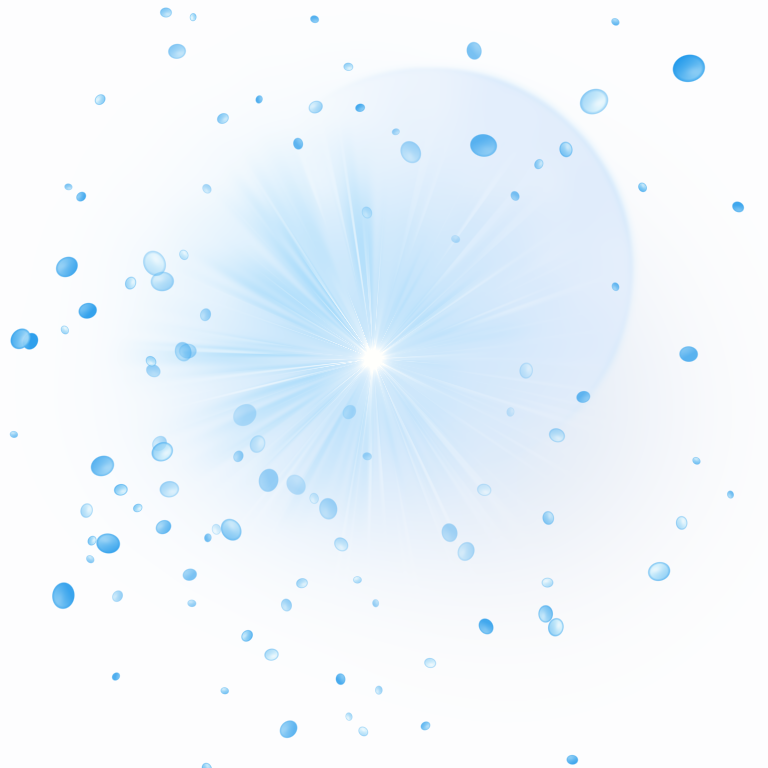
A three.js fragment shader for this background:

```glsl
// Pale blue starburst in a soft lavender bubble, ringed by scattered glassy drops.
varying vec2 vUv;

const float TAU = 6.28318;
const vec2 BURST = vec2(0.486, 0.533);
const vec3 PAPER = vec3(0.993, 0.994, 0.996);
const vec3 MIST = vec3(0.905, 0.915, 0.945);
const vec3 LAVENDER = vec3(0.875, 0.922, 0.985);
const vec3 SKY = vec3(0.74, 0.885, 0.985);
const vec3 AZURE = vec3(0.60, 0.84, 0.98);
const vec3 PALE = vec3(0.76, 0.92, 0.985);
const vec3 DEEP = vec3(0.13, 0.60, 0.92);

float hash(vec2 p) {
  vec3 q = fract(p.xyx * 0.1031);
  q += dot(q, q.yzx + 33.33);
  return fract((q.x + q.y) * q.z);
}

// Value noise that repeats every "period" cells along x.
float noise(vec2 p, float period) {
  vec2 i = floor(p);
  vec2 f = fract(p);
  f = f * f * (3.0 - 2.0 * f);
  float x0 = mod(i.x, period);
  float x1 = mod(i.x + 1.0, period);
  float low = mix(hash(vec2(x0, i.y)), hash(vec2(x1, i.y)), f.x);
  float high = mix(hash(vec2(x0, i.y + 1.0)), hash(vec2(x1, i.y + 1.0)), f.x);
  return mix(low, high, f.y);
}

float softBlob(vec2 p, vec2 center, vec2 size) {
  vec2 q = (p - center) / size;
  return exp(-dot(q, q));
}

// Mist, bubble and blue wash behind the rays.
vec3 backdrop(vec2 p) {
  float cloud = noise(p * 9.0 + 4.0, 64.0) * 0.6 + noise(p * 21.0, 64.0) * 0.4;
  vec3 color = mix(PAPER, MIST, 0.72 * softBlob(p, vec2(0.67, 0.47), vec2(0.21, 0.23)));
  color = mix(color, LAVENDER, 0.75 * softBlob(p, vec2(0.52, 0.45), vec2(0.25, 0.16)));
  float rim = length(p - vec2(0.56, 0.648)) - 0.264;
  float bubble = 1.0 - smoothstep(-0.004, 0.004, rim);
  float side = smoothstep(0.36, 0.66, p.x) * smoothstep(0.36, 0.56, p.y);
  color = mix(color, LAVENDER, bubble * side * (0.6 + 0.4 * cloud));
  color = mix(color, SKY, 0.35 * side * exp(-pow(rim / 0.006, 2.0)) * cloud);
  float wash = softBlob(p, vec2(0.465, 0.585), vec2(0.20, 0.19));
  return mix(color, SKY, wash * (0.65 + 0.5 * cloud));
}

// Streaks fanning from the burst, longest toward the upper left.
vec3 addRays(vec3 color, vec2 p) {
  vec2 v = p - BURST;
  float r = length(v);
  float turn = atan(v.y, v.x) / TAU + 0.5;
  float broad = noise(vec2(turn * 34.0, r * 5.0), 34.0);
  float fine = noise(vec2(turn * 130.0, r * 7.0 + 9.0), 130.0);
  float hair = noise(vec2(turn * 260.0, r * 4.0 + 20.0), 260.0);
  float lean = 0.5 + 0.5 * dot(v / max(r, 0.001), vec2(-0.83, 0.56));
  float reach = mix(0.17, 0.33, lean) + 0.12 * (broad - 0.5);
  float fade = 1.0 - smoothstep(reach * 0.25, reach, r);
  float open = smoothstep(0.01, 0.09, r);
  float blue = fade * open * smoothstep(0.3, 0.85, broad * 0.55 + fine * 0.45);
  color = mix(color, AZURE, blue * mix(0.2, 0.75, lean));
  float white = smoothstep(0.55, 0.95, hair * 0.6 + fine * 0.4);
  white *= 1.0 - smoothstep(0.08, 0.36, r);
  return mix(color, PAPER, white * mix(0.4, 0.9, lean));
}

vec3 addCore(vec3 color, vec2 p) {
  vec2 v = p - BURST;
  float r = length(v);
  float turn = atan(v.y, v.x) / TAU + 0.5;
  float spike = pow(noise(vec2(turn * 54.0, 3.0), 54.0), 3.0);
  float glow = exp(-pow(r / 0.017, 2.0)) + 0.5 * exp(-r / 0.028);
  glow += 0.7 * spike * exp(-r / 0.05);
  return mix(color, vec3(1.0, 1.0, 0.99), clamp(glow, 0.0, 1.0));
}

// One tilted drop: graded body, darker rim and a soft highlight.
vec3 addDrop(vec3 color, vec2 v, float size, float tilt, float glass, float alpha) {
  float c = cos(tilt);
  float s = sin(tilt);
  vec2 q = mat2(c, -s, s, c) * v / (size * vec2(1.0, 0.84));
  float d = length(q);
  float mask = 1.0 - smoothstep(-0.0012, 0.0012, (d - 1.0) * size);
  float tone = clamp(glass + 0.32 * dot(q, vec2(0.6, -0.8)), 0.0, 1.0);
  vec3 body = mix(DEEP, PALE, tone);
  body = mix(body, PAPER, 0.65 * glass * softBlob(q, vec2(0.25, -0.3), vec2(0.5, 0.35)));
  body = mix(body, DEEP, 0.6 * smoothstep(0.72, 1.0, d));
  return mix(color, body, mask * alpha);
}

// Chance of a drop: a ring around the burst, fuller at the lower left.
float dropChance(vec2 p) {
  vec2 v = p - vec2(0.47, 0.52);
  float ring = exp(-pow((length(v) - 0.33) / 0.13, 2.0));
  float lower = softBlob(p, vec2(0.40, 0.33), vec2(0.22, 0.14));
  return 0.03 + ring * (0.33 - 0.35 * v.x) + 0.4 * lower;
}

vec3 addDrops(vec3 color, vec2 p, float cells, float seed, float largest) {
  vec2 home = floor(p * cells);
  for (int y = -1; y <= 1; y++) {
    for (int x = -1; x <= 1; x++) {
      vec2 id = home + vec2(float(x), float(y));
      vec2 key = id + seed;
      vec2 at = (id + vec2(hash(key + 11.0), hash(key + 23.0))) / cells;
      float present = step(hash(key), dropChance(at));
      float size = mix(0.005, largest, pow(hash(key + 37.0), 1.5));
      float glass = hash(key + 51.0) * 0.9;
      float alpha = mix(0.4, 0.95, smoothstep(0.14, 0.4, distance(at, BURST)));
      alpha *= mix(0.55, 1.0, hash(key + 67.0));
      color = addDrop(color, p - at, size, hash(key + 83.0) * TAU, glass, alpha * present);
    }
  }
  return color;
}

void main() {
  vec3 color = addRays(backdrop(vUv), vUv);
  color = addDrops(color, vUv, 17.0, 140.0, 0.014);
  color = addDrops(color, vUv, 14.0, 310.0, 0.019);
  color = addDrop(color, vUv - vec2(0.897, 0.911), 0.021, 0.2, 0.3, 0.98);
  gl_FragColor = vec4(addCore(color, vUv), 1.0);
}
```
